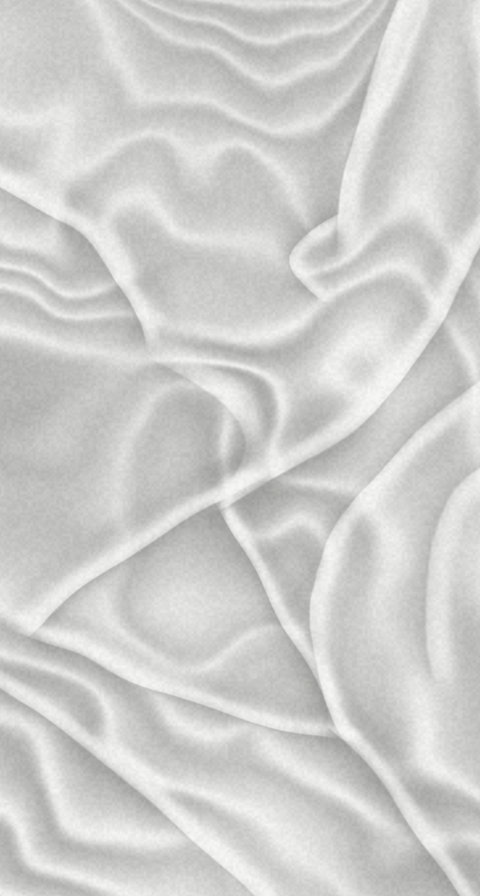
Write a Shadertoy shader that draws this texture.

```glsl
// Draped white satin: soft flowing folds with a few sharp creases and a fine grain.
// Bands of sheen follow a warped phase field whose direction changes by region;
// creases are curves with a lit lip on their left and a shadow on their right.

const vec3 SHADE = vec3(0.575, 0.575, 0.565);
const vec3 SHEEN = vec3(0.965, 0.965, 0.957);
const float BASE_TONE = 0.685;
const float BAND_CONTRAST = 0.27;
const float CREASE_CONTRAST = 0.38;
const float BROAD_CONTRAST = 0.32;
const float GRAIN_CONTRAST = 0.11;
const float GRAIN_SCALE = 340.0;
const float WARP = 0.10;
const int CURVE_STEPS = 14;
const float TAU = 6.2831853;

float hash(vec2 p) {
    vec3 h = fract(vec3(p.xyx) * 0.1031);
    h += dot(h, h.yzx + 33.33);
    return fract((h.x + h.y) * h.z);
}

float noise(vec2 p) {
    vec2 i = floor(p), f = fract(p);
    f = f * f * f * (f * (f * 6.0 - 15.0) + 10.0);
    return mix(mix(hash(i), hash(i + vec2(1, 0)), f.x),
               mix(hash(i + vec2(0, 1)), hash(i + vec2(1, 1)), f.x), f.y);
}

vec2 noise2(vec2 p) {
    return vec2(noise(p + 7.3), noise(p + 41.7)) - 0.5;
}

// Light across a quadratic curve from a to c, fading out at both ends.
float crease(vec2 p, vec2 a, vec2 b, vec2 c, float width) {
    float nearest = 1e3, side = 1.0, along = 0.0;
    vec2 start = a;
    for (int i = 1; i <= CURVE_STEPS; i++) {
        float t = float(i) / float(CURVE_STEPS);
        vec2 end = mix(mix(a, b, t), mix(b, c, t), t);
        vec2 d = end - start, r = p - start;
        float h = clamp(dot(r, d) / dot(d, d), 0.0, 1.0);
        float gap = length(r - d * h);
        if (gap < nearest) {
            nearest = gap;
            side = d.x * r.y - d.y * r.x < 0.0 ? -1.0 : 1.0;
            along = (float(i) - 1.0 + h) / float(CURVE_STEPS);
        }
        start = end;
    }
    float x = side * nearest / width;
    float lip = exp(-2.2 * (x - 0.8) * (x - 0.8)) - 0.35 * exp(-0.9 * (x - 2.8) * (x - 2.8));
    float shadow = -1.1 * exp(-0.7 * abs(x));
    float taper = smoothstep(0.0, 0.12, along) * smoothstep(1.0, 0.88, along);
    return mix(shadow, lip, smoothstep(-0.14, 0.14, x)) * taper;
}

// Broad rolling folds: level at the top, upright at the right, slanted below.
float rollingFolds(vec2 p) {
    vec2 q = p + WARP * noise2(p * 6.0) + 0.035 * noise2(p * 15.0);
    float crowd = max(q.y - 0.82, 0.0);
    float level = 8.0 * q.y + 2.5 * q.x + 55.0 * crowd * crowd
                + 3.4 * noise(q * vec2(5.0, 8.0));
    float upright = 10.0 * q.x + 2.0 * q.y + 2.2 * noise(q * vec2(6.0, 3.5) + 19.0);
    float slanted = dot(q, vec2(7.5, 11.5)) + 1.2 * noise(q * 5.0 + 3.0);
    float right = smoothstep(-0.05, 0.09, p.x - 0.36 + 0.12 * (0.5 - p.y));
    float below = smoothstep(0.05, -0.05, p.y - 0.29 + 0.35 * p.x);
    float phase = mix(mix(level, upright, right), slanted, below);
    float wave = sin(TAU * phase + 0.5 * sin(TAU * phase));
    float ridge = pow(0.5 + 0.5 * wave, 5.0);
    float strength = 0.35 + 1.1 * noise(p * 7.0 + 11.0);
    return (0.65 * wave + 0.9 * ridge - 0.25) * strength;
}

float creases(vec2 p) {
    vec2 q = p + 0.016 * noise2(p * 11.0);
    // Long diagonal ridge
    float sum = crease(q, vec2(0.22, 0.42), vec2(0.49, 0.53), vec2(0.57, 0.80), 0.014);
    sum += crease(q, vec2(0.02, 0.285), vec2(0.10, 0.38), vec2(0.31, 0.47), 0.012);
    // Left drape and its rounded end
    sum += crease(q, vec2(-0.05, 0.82), vec2(0.16, 0.72), vec2(0.17, 0.61), 0.011);
    sum += 0.6 * crease(q, vec2(0.16, 0.61), vec2(0.34, 0.53), vec2(0.24, 0.44), 0.018);
    // Upper drape and its hook
    sum += crease(q, vec2(0.46, 1.05), vec2(0.38, 0.88), vec2(0.375, 0.70), 0.016);
    sum += 0.8 * crease(q, vec2(0.39, 0.76), vec2(0.27, 0.71), vec2(0.37, 0.66), 0.010);
    // Folds gathered at the lower right
    sum += crease(q, vec2(0.24, 0.45), vec2(0.31, 0.33), vec2(0.39, 0.15), 0.010);
    sum += crease(q, vec2(0.36, 0.19), vec2(0.44, 0.11), vec2(0.54, -0.05), 0.011);
    sum += 0.8 * crease(q, vec2(0.58, 0.60), vec2(0.26, 0.40), vec2(0.38, 0.17), 0.013);
    sum += 0.7 * crease(q, vec2(0.58, 0.51), vec2(0.43, 0.43), vec2(0.49, 0.22), 0.016);
    // Lower slanted folds
    sum += 0.9 * crease(q, vec2(0.01, 0.30), vec2(0.15, 0.23), vec2(0.41, 0.16), 0.010);
    sum += crease(q, vec2(-0.05, 0.26), vec2(0.16, 0.14), vec2(0.33, -0.05), 0.012);
    return sum;
}

void mainImage(out vec4 fragColor, in vec2 fragCoord) {
    vec2 p = fragCoord / iResolution.y;
    float sharp = creases(p);
    float soft = rollingFolds(p) / (1.0 + 0.7 * abs(sharp));
    float broad = noise(p * 4.0 + 27.0) - 0.5;
    float grain = noise(p * GRAIN_SCALE) + 0.5 * noise(p * GRAIN_SCALE * 0.55) - 0.75;

    float tone = BASE_TONE + BAND_CONTRAST * soft + CREASE_CONTRAST * sharp;
    tone += BROAD_CONTRAST * broad;
    tone = 0.5 + 0.5 * tanh(2.0 * (tone - 0.5));
    tone += GRAIN_CONTRAST * grain;
    fragColor = vec4(mix(SHADE, SHEEN, clamp(tone, 0.0, 1.0)), 1.0);
}
```
